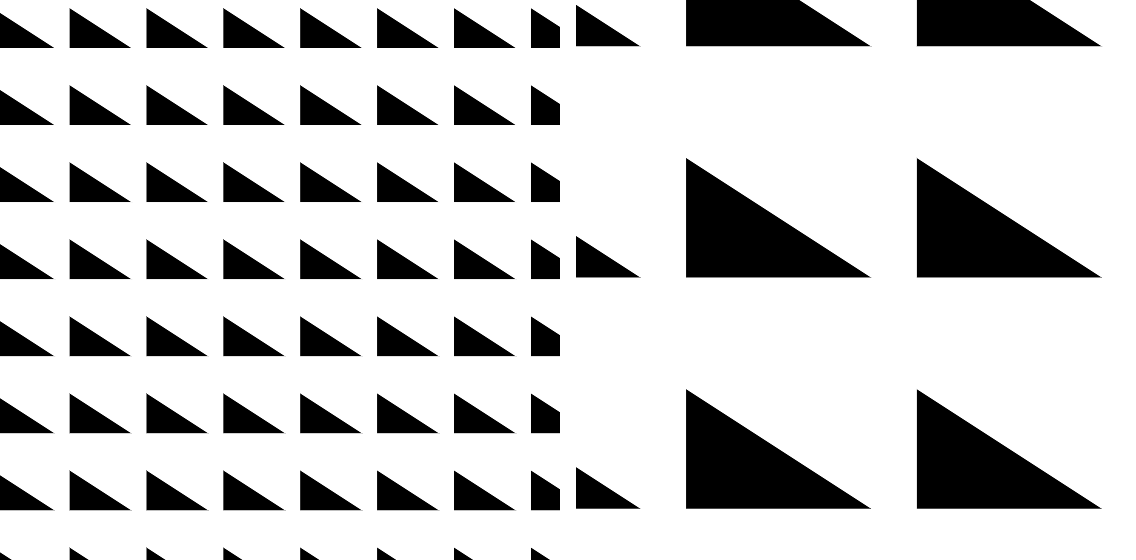
Left, the full canvas; right, a detail of the centre.
A WebGL 2 fragment shader for this pattern:

```glsl
#version 300 es
precision highp float;
// Rows of solid black right triangles on white, about 7.3 repeats each way.
// The plane is folded into one cell, where the triangle is the overlap of
// three half planes, softened over about one pixel.

uniform vec2 u_resolution;
out vec4 fragColor;

// Signed distance bound to a right triangle with its right angle at the origin
// and legs of the given size along +x and +y.
float rightTriangle(vec2 p, vec2 legs) {
    float slope = dot(p - vec2(legs.x, 0.0), normalize(legs.yx));
    return max(slope, max(-p.x, -p.y));
}

void main() {
    float canvasSize = min(u_resolution.x, u_resolution.y);
    vec2 uv = gl_FragCoord.xy / canvasSize;

    // Fold into a cell, leaving a margin so that edges stay clear of the seams
    vec2 pitch = vec2(0.1373, 0.1376);
    vec2 corner = vec2(0.1243, 0.9143);
    vec2 margin = vec2(0.013, 0.03);
    vec2 p = mod(uv - corner + margin, pitch) - margin;

    // Black shape on white ground
    float d = rightTriangle(p, vec2(0.1100, 0.0711));
    float halfPixel = 0.5 / canvasSize;
    float ink = 1.0 - smoothstep(-halfPixel, halfPixel, d);
    fragColor = vec4(mix(vec3(1.0), vec3(0.0), ink), 1.0);
}
```
